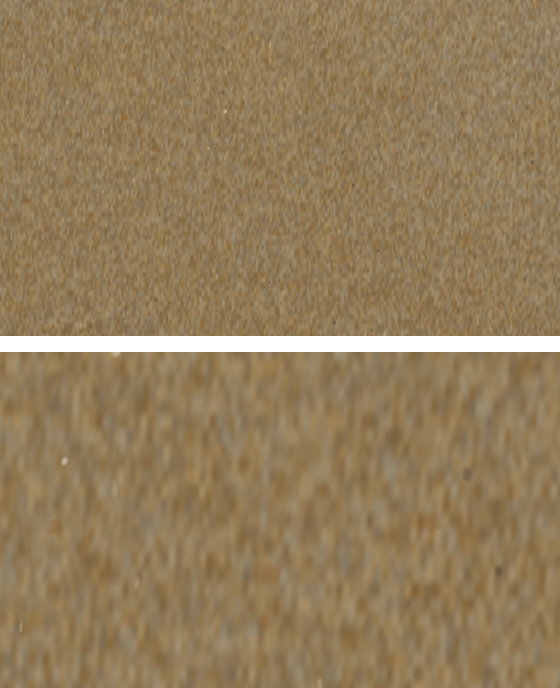
Top: the whole. Bottom: its middle third, enlarged.
Write a Shadertoy shader that draws this texture.

```glsl
const vec3 SAND = vec3(0.568, 0.479, 0.339);
const vec3 LIGHT_AXIS = vec3(0.90, 1.00, 1.00);     // change with grain brightness
const vec3 WARM_AXIS = vec3(0.25, -0.20, -0.85);    // grey to orange
const vec3 ORANGE = vec3(0.55, 0.36, 0.16);
const vec3 DARK = vec3(0.33, 0.29, 0.22);
const vec3 GLINT = vec3(0.73, 0.67, 0.55);
const vec3 SHELL = vec3(0.86, 0.84, 0.80);

const vec2 GRAIN_FREQ = vec2(160.0, 72.0);          // grains per canvas height
const float GRAIN_TILT = 0.07;
const float GRAIN_LIGHT = 0.064;
const float GRAIN_WARM = 0.050;
const float CLUMP_LIGHT = 0.012;
const float CLUMP_WARM = 0.024;
const float MOTTLE = 0.011;
const float SPECK_CELL = 0.06;
const vec2 SCUFF_POS = vec2(0.23, 0.05);
const float SCUFF_SIZE = 0.075;

// Integer hash giving three values in 0..1
vec3 hash3(vec2 cell, int seed) {
    uvec3 v = uvec3(ivec3(ivec2(cell), seed));
    v = v * 1664525u + 1013904223u;
    v.x += v.y * v.z; v.y += v.z * v.x; v.z += v.x * v.y;
    v ^= v >> 16u;
    v.x += v.y * v.z; v.y += v.z * v.x; v.z += v.x * v.y;
    return vec3(v >> 8u) / 16777216.0;
}

// Three independent smooth noises in -1..1
vec3 noise3(vec2 p, int seed) {
    vec2 i = floor(p), f = fract(p);
    vec2 u = f * f * (3.0 - 2.0 * f);
    vec3 low = mix(hash3(i, seed), hash3(i + vec2(1, 0), seed), u.x);
    vec3 high = mix(hash3(i + vec2(0, 1), seed), hash3(i + vec2(1, 1), seed), u.x);
    return 2.0 * mix(low, high, u.y) - 1.0;
}

vec2 lean(vec2 p, float tilt) {
    return vec2(p.x - tilt * p.y, p.y);
}

// Rare pebbles, dark bits, glints and shell chips, at most one per cell
vec3 addSpecks(vec3 col, vec2 p, int seed) {
    vec2 cell = floor(p / SPECK_CELL);
    vec3 place = hash3(cell, seed);
    vec3 look = hash3(cell, seed + 1);
    vec2 d = p - (cell + 0.25 + 0.5 * place.xy) * SPECK_CELL;
    float kind = place.z;
    vec3 tint = SHELL;
    vec2 radius = vec2(0.0055, 0.0070);
    float opacity = 0.85;
    if (kind < 0.035) {
        tint = ORANGE;
        radius = vec2(0.0085, 0.0100);
        opacity = 0.60;
    } else if (kind < 0.052) {
        tint = DARK;
        radius = vec2(0.0055, 0.0075);
        opacity = 0.60;
    } else if (kind < 0.130) {
        tint = GLINT;
        radius = vec2(0.0032, 0.0075);
        opacity = 0.65;
    } else if (kind > 0.135) {
        return col;
    }
    radius *= 0.65 + 0.6 * look.x;
    d = lean(d, 0.4 * (look.y - 0.4));
    float wobble = 0.25 * noise3(d * 180.0 + cell * 7.0, seed + 2).x;
    float cover = 1.0 - smoothstep(0.25, 1.3, length(d / radius) + wobble);
    return mix(col, tint, cover * opacity * (0.6 + 0.4 * look.z));
}

void mainImage(out vec4 fragColor, in vec2 fragCoord) {
    vec2 p = fragCoord / iResolution.y;
    float across = fragCoord.x / iResolution.x;

    // Fine upright grains, then looser clumps and broad mottling
    vec3 fine = noise3(lean(p, GRAIN_TILT) * GRAIN_FREQ, 1);
    vec3 offset = noise3(lean(p, GRAIN_TILT * 0.4) * GRAIN_FREQ * 0.83 + 17.3, 2);
    vec3 clump = noise3(lean(p, GRAIN_TILT) * GRAIN_FREQ * vec2(0.40, 0.55), 3);
    vec3 broad = noise3(p * 5.0, 4) + 0.6 * noise3(p * 13.0, 5);

    float light = GRAIN_LIGHT * (0.75 * fine.x + 0.65 * offset.x)
                + CLUMP_LIGHT * clump.x + 0.5 * MOTTLE * broad.x;
    float warm = GRAIN_WARM * (0.65 * fine.y + 0.65 * offset.y)
               + CLUMP_WARM * clump.y + MOTTLE * broad.y;

    // Paler, greyer sand toward the upper right
    float pale = smoothstep(0.6, 1.1, across * 0.6 + p.y * 0.5);
    light += 0.012 * pale + 0.008 * (p.y - 0.5);
    warm -= 0.018 * pale;

    // Scuffed patch near the lower left
    vec2 scuff = (p - SCUFF_POS) / SCUFF_SIZE;
    light += 0.085 * exp(-dot(scuff, scuff)) * noise3(p * vec2(48.0, 62.0), 6).x;

    vec3 col = SAND + LIGHT_AXIS * light + WARM_AXIS * warm;
    col = addSpecks(col, p, 20);
    col = addSpecks(col, p + 0.5 * SPECK_CELL, 30);
    fragColor = vec4(clamp(col, 0.0, 1.0), 1.0);
}
```
